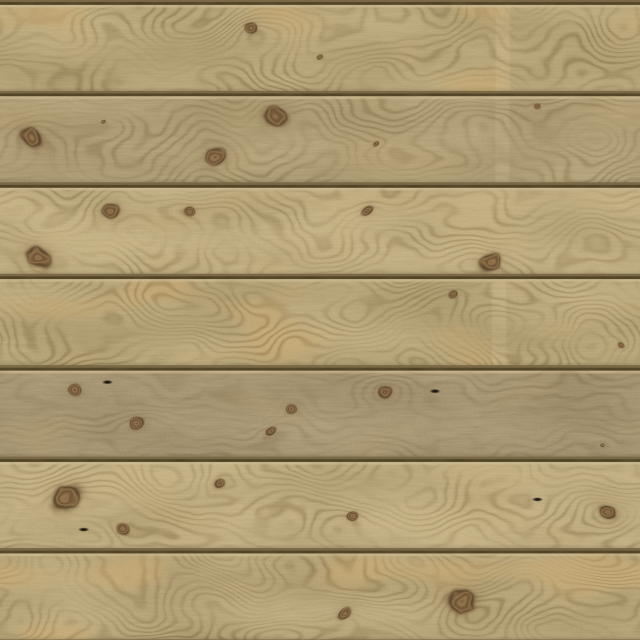
A WebGL 1 fragment shader for this texture:

```glsl
precision highp float;
uniform vec2 u_resolution;

float hash(vec2 p) {
  p = fract(p * vec2(0.1731, 0.2357) + 0.11);
  p += dot(p, p.yx + 31.37);
  return fract((p.x + p.y) * p.x * 17.13);
}

float slope(vec2 cell, vec2 offset, float period) {
  float a = 6.2832 * hash(vec2(mod(cell.x, period), cell.y));
  return dot(vec2(cos(a), sin(a)), offset);
}

// Gradient noise that wraps horizontally after a whole number of cells
float noise(float x, float y, float period) {
  vec2 p = vec2(x * period, y), i = floor(p), f = fract(p);
  vec2 u = f * f * f * (f * (f * 6.0 - 15.0) + 10.0);
  vec2 e = vec2(1.0, 0.0);
  float low = mix(slope(i, f, period), slope(i + e, f - e, period), u.x);
  float high = mix(slope(i + e.yx, f - e.yx, period), slope(i + 1.0, f - 1.0, period), u.x);
  return mix(low, high, u.y);
}

float wrapped(float d) {
  return mod(d + 3.5, 7.0) - 3.5;
}

void main() {
  vec2 uv = gl_FragCoord.xy / u_resolution;
  float x = uv.x;
  float v = (1.0 - uv.y) * 7.0 - 0.022;
  float px = 7.0 / u_resolution.y;
  float row = mod(floor(v), 7.0);
  float f = fract(v);
  float seed = row * 37.0;

  // Board kinds: warm, grey and pale in turn
  float kind = mod(row, 3.0);
  float warm = step(kind, 0.5);
  float pale = step(1.5, kind);
  float grey = (1.0 - warm - pale) * (row < 2.0 ? 0.45 : 1.0);

  // Knots bend the grain around them
  float wobble = noise(x, f * 9.0 + seed, 56.0);
  float bump = 0.0, core = 0.0, rim = 0.0, halo = 0.0, heart = 0.0;
  for (int k = 0; k < 7; k++) {
    vec2 id = vec2(float(k) + 3.0, row * 5.0 + 2.0);
    float size = hash(id + 40.3);
    float r = mix(0.022, 0.135, size * size) * (1.0 - 0.45 * grey);
    r *= step(0.35 + 0.3 * warm, hash(id + 71.7));
    if (r > 0.0) {
      vec2 q = vec2(wrapped(x * 7.0 - float(k) - hash(id + 9.1)),
                    f - mix(0.14, 0.86, hash(id + 23.9)));
      q.y += q.x * (hash(id + 5.5) - 0.5) * 0.6;
      float d = length(q * vec2(0.85, 1.0)) / r * (1.0 + 0.45 * wobble);
      float inside = 1.0 - smoothstep(1.0 - px / r, 1.0 + px / r, d);
      bump += 5.0 * r * exp(-dot(q * vec2(0.55, 1.0), q * vec2(0.55, 1.0)) / (r * r * 6.0));
      core = max(core, inside);
      rim = max(rim, exp(-16.0 * (d - 0.95) * (d - 0.95)));
      halo = max(halo, exp(-0.45 * d * d));
      heart += inside * (0.5 + 0.5 * sin(d * 11.0 + wobble * 5.0));
    }
  }

  // Growth rings are contours of a stretched height field
  float swell = mix(0.8, 1.5, hash(vec2(row, 8.0))) * (1.0 - 0.5 * grey);
  float height = f * 1.1 + bump
    + swell * noise(x, f * 1.6 + seed, 7.0)
    + 0.28 * noise(x, f * 3.0 + seed + 11.0, 14.0)
    + 0.05 * noise(x, f * 8.0 + seed, 35.0);
  float ring = pow(0.5 + 0.5 * sin(height * 38.0), 2.5);
  float strength = clamp(0.55 + 1.1 * noise(x, f * 2.5 + seed + 19.0, 6.0), 0.15, 1.0);
  float fibre = noise(x, f * 34.0 + seed * 3.0, 21.0) + 0.6 * noise(x, f * 70.0 + seed * 5.0, 49.0);
  float blotch = noise(x, f * 2.2 + seed + 5.0, 5.0);

  // Wood tone
  float tone = 0.46 + 0.3 * pale + 0.6 * blotch + 0.22 * fibre;
  vec3 wood = mix(vec3(0.665, 0.595, 0.43), vec3(0.775, 0.705, 0.53), clamp(tone, 0.0, 1.0));
  wood = mix(wood, vec3(0.635, 0.57, 0.44) + 0.03 * fibre + 0.05 * blotch, 0.85 * grey);
  float amber = smoothstep(0.05, 0.45, noise(x, f * 2.0 + seed + 3.0, 6.0));
  wood = mix(wood, vec3(0.79, 0.67, 0.46), amber * (0.15 + 0.5 * warm));
  wood -= vec3(0.095, 0.1, 0.095) * ring * strength * (1.0 - 0.45 * grey);
  wood += 0.018 * noise(x, f * 60.0 + seed, 300.0);

  // Knot colours
  wood = mix(wood, vec3(0.56, 0.46, 0.30), halo * (0.4 + 0.4 * wobble));
  wood = mix(wood, mix(vec3(0.41, 0.31, 0.19), vec3(0.56, 0.43, 0.28), heart), core * 0.88);
  wood = mix(wood, vec3(0.34, 0.26, 0.16), rim * clamp(0.45 + 0.7 * wobble, 0.0, 0.8));

  // Faint bleached strip across some boards
  float strip = abs(x - 0.72 - 0.08 * hash(vec2(row, 61.0)));
  wood += 0.03 * (1.0 - smoothstep(0.008, 0.014, strip)) * (1.0 - pale) * step(row, 3.5);

  // Small black nicks
  for (int k = 0; k < 2; k++) {
    vec2 id = vec2(float(k) * 3.0 + 1.0, row + 90.0);
    vec2 q = vec2(wrapped(x * 7.0 - 7.0 * hash(id)), f - mix(0.12, 0.88, hash(id + 3.3)));
    float d = length(q * vec2(0.4, 1.0)) - 0.017;
    float worn = step(3.5, row) * step(row, 5.5);
    wood = mix(wood, vec3(0.12, 0.10, 0.07), worn * (1.0 - smoothstep(-px, px, d)));
  }

  // Joint: shaded lower edge, dark groove, lit upper edge
  float g = fract(v + 0.5) - 0.5;
  float aa = 0.6 * px;
  float lit = smoothstep(0.02, 0.034, g) * (1.0 - smoothstep(0.045, 0.075, g));
  wood = mix(wood, vec3(0.80, 0.73, 0.57), lit * (0.7 + 0.5 * noise(x, seed, 12.0)));
  wood *= 1.0 - 0.1 * smoothstep(-0.08, -0.02, g) * step(g, 0.0);
  float shade = smoothstep(-0.028 - aa, -0.028 + aa, g) * (1.0 - smoothstep(0.03 - aa, 0.03 + aa, g));
  wood = mix(wood, vec3(0.48, 0.41, 0.27), shade);
  float groove = smoothstep(-aa, aa, g) * (1.0 - smoothstep(0.03 - aa, 0.03 + aa, g));
  wood = mix(wood, vec3(0.33, 0.275, 0.16) + 0.05 * noise(x, seed + 7.0, 30.0), groove);

  gl_FragColor = vec4(wood, 1.0);
}
```
